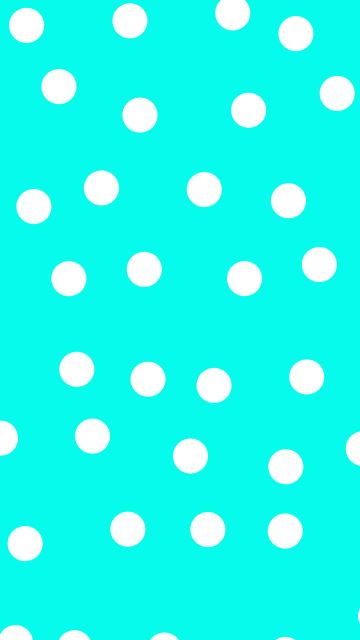
Reproduce this pattern procedurally as a Shadertoy shader.

```glsl
// Scattered white polka dots on a flat bright cyan ground.
// Each cell of a grid holds one jittered disc; every row is slid sideways
// by a random amount, so that no columns show. Discs never leave their cell.

const vec3 CYAN  = vec3(0.02, 0.99, 0.93);
const vec3 WHITE = vec3(1.0);

const float CELL_SIZE  = 0.248;  // cell side, in canvas widths
const float DOT_RADIUS = 0.196;  // in cells
const float JITTER     = 0.26;   // largest shift from the cell centre, in cells

// Sine hash: two random values in 0..1 per point
vec2 hash22(vec2 p) {
    vec2 q = vec2(dot(p, vec2(127.1, 311.7)), dot(p, vec2(269.5, 183.3)));
    return fract(sin(q) * 43758.5453);
}

// Signed distance to the disc of the cell around p, in cells
float dotDistance(vec2 p, float radius, float jitter) {
    float row = floor(p.y);
    p.x += hash22(vec2(row, 17.0)).x;
    vec2 cell = floor(p);
    vec2 centre = 0.5 + jitter * (2.0 * hash22(cell + 5.0) - 1.0);
    return length(fract(p) - centre) - radius;
}

// Coverage of a shape, smoothed over about one pixel
float coverage(float dist, float pixel) {
    return 1.0 - smoothstep(-0.7 * pixel, 0.7 * pixel, dist);
}

void mainImage(out vec4 fragColor, in vec2 fragCoord) {
    float scale = 1.0 / (CELL_SIZE * iResolution.x);  // cells per pixel
    vec2 p = fragCoord * scale + vec2(0.0, 0.45);

    float dist = dotDistance(p, DOT_RADIUS, JITTER);
    fragColor = vec4(mix(CYAN, WHITE, coverage(dist, scale)), 1.0);
}
```
